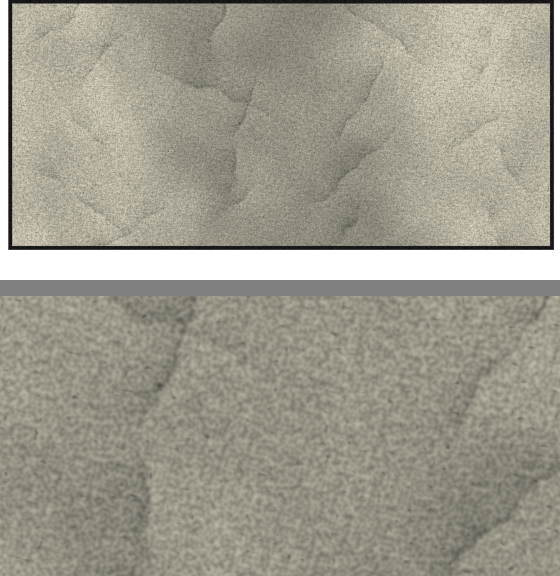
Top: the whole. Bottom: its middle third, enlarged.
Reproduce this texture procedurally as a Shadertoy shader.

```glsl
const vec3 BACKDROP = vec3(1.0);
const vec3 FRAME_INK = vec3(0.09, 0.088, 0.092);
const vec3 PAPER_DARK = vec3(0.54, 0.53, 0.48);
const vec3 PAPER_LIGHT = vec3(0.75, 0.73, 0.66);
const vec2 CANVAS = vec2(2.0, 1.0);
const vec2 SHEET_MIN = vec2(0.031, 0.109);
const vec2 SHEET_MAX = vec2(1.977, 1.0);
const float FRAME_WIDTH = 0.0125;
const float STAIN_TONE = 0.2;
const float CLEAN_TONE = 0.9;
const float MOTTLE = 0.5;
const float GRAIN = 0.75;
const float STREAK = 0.3;
const float SPECK = 0.65;
const int CREASES = 17;
const float CREASE_WIDTH = 0.006;
const float CREASE_LINE = 0.4;
const float CREASE_SHADOW = 0.42;
const float CREASE_SHINE = 0.25;

float hash(vec2 cell) {
    uvec2 k = uvec2(ivec2(cell)) * uvec2(1597334673u, 3812015801u);
    uint h = (k.x ^ k.y) * 1597334673u;
    h = (h ^ (h >> 15)) * 2246822519u;
    h ^= h >> 13;
    return float(h >> 8) / 16777216.0;
}

float slope(vec2 cell, vec2 offset) {
    float a = 6.2832 * hash(cell);
    return dot(vec2(cos(a), sin(a)), offset);
}

float gradientNoise(vec2 p) {
    vec2 i = floor(p), f = fract(p);
    vec2 u = f * f * f * (f * (f * 6.0 - 15.0) + 10.0);
    vec2 e = vec2(1.0, 0.0);
    float low = mix(slope(i, f), slope(i + e, f - e), u.x);
    float high = mix(slope(i + e.yx, f - e.yx), slope(i + 1.0, f - 1.0), u.x);
    return mix(low, high, u.y);
}

float fbm(vec2 p) {
    float sum = 0.0, amp = 1.0;
    for (int i = 0; i < 4; i++) {
        sum += amp * gradientNoise(p);
        p = mat2(1.6, 1.2, -1.2, 1.6) * p + 7.3;
        amp *= 0.5;
    }
    return sum;
}

// Broad stain down the middle, spreading to the lower right
float stainTone(vec2 p) {
    float axis = 0.95 - 0.2 * (p.y - 0.55);
    float warped = p.x - axis + 0.12 * fbm(p * 3.0);
    float clean = smoothstep(0.2, 0.62, abs(warped));
    float corner = smoothstep(1.1, 1.4, p.x) * (1.0 - smoothstep(0.25, 0.42, p.y));
    return mix(STAIN_TONE, CLEAN_TONE, clean) - 0.3 * corner + MOTTLE * fbm(p * 2.7 + 4.0);
}

// Wavering folds: a thin line, a soft shadow on one side, a shine on the other
float creaseTone(vec2 p) {
    vec2 q = p + 0.045 * vec2(fbm(p * 5.0), fbm(p * 5.0 + 17.0));
    float tone = 0.0;
    for (int i = 0; i < CREASES; i++) {
        float n = float(i) + 1.0;
        vec2 center = mix(SHEET_MIN, SHEET_MAX, fract(0.35 + n * vec2(0.7549, 0.5698)));
        float jitter = hash(vec2(n, 3.0)) - 0.5;
        float angle = (i % 5 < 3 ? 0.95 : -0.6) + 0.9 * jitter;
        vec2 dir = vec2(cos(angle), sin(angle));
        float along = dot(q - center, dir);
        float across = dot(q - center, vec2(-dir.y, dir.x));
        float reach = mix(0.1, 0.32, hash(vec2(n, 8.0)));
        float strength = 1.0 - smoothstep(0.35 * reach, reach, abs(along));
        strength *= clamp(0.7 + 1.2 * gradientNoise(vec2(along * 14.0, n * 5.3)), 0.0, 1.0);
        float side = smoothstep(-CREASE_WIDTH, CREASE_WIDTH, across);
        float line = exp(-pow(across / CREASE_WIDTH, 2.0));
        float shadow = side * exp(-abs(across) / 0.04);
        float shine = (1.0 - side) * exp(-abs(across) / 0.022);
        tone += strength * (CREASE_SHINE * shine - CREASE_LINE * line - CREASE_SHADOW * shadow);
    }
    return tone;
}

// Fine tooth, horizontal fibres and scattered dark flecks
float grainTone(vec2 p) {
    vec2 tilted = mat2(0.96, 0.28, -0.28, 0.96) * p;
    float tooth = gradientNoise(tilted * 173.0) + 0.6 * gradientNoise(tilted * 87.0 + 31.0);
    float fibre = gradientNoise(p * vec2(34.0, 137.0) + 5.0);
    float fleck = smoothstep(0.33, 0.6, gradientNoise(tilted * vec2(97.0, 119.0) + 53.0));
    return GRAIN * tooth + STREAK * fibre - SPECK * fleck;
}

void mainImage(out vec4 fragColor, in vec2 fragCoord) {
    vec2 p = fragCoord / iResolution.xy * CANVAS;
    float blur = 0.7 / iResolution.y;

    // Paper
    float stain = stainTone(p);
    float grainGain = mix(0.75, 1.1, clamp(stain, 0.0, 1.0));
    float tone = stain + creaseTone(p) + grainGain * grainTone(p);
    vec3 color = mix(PAPER_DARK, PAPER_LIGHT, clamp(tone, -1.6, 1.4));

    // Frame and backdrop
    vec2 inset = min(p - SHEET_MIN, SHEET_MAX - p);
    float edge = min(inset.x, inset.y);
    vec3 ink = FRAME_INK * (1.0 + 0.6 * gradientNoise(p * 110.0));
    color = mix(ink, color, smoothstep(-blur, blur, edge - FRAME_WIDTH));
    color = mix(BACKDROP, color, smoothstep(-blur, blur, edge + 0.5 * blur));
    fragColor = vec4(color, 1.0);
}
```
